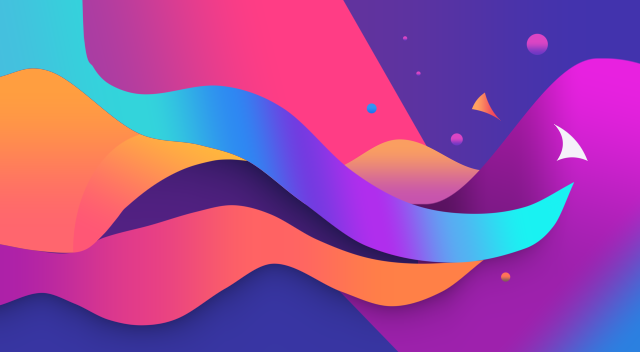
Reproduce this background procedurally as a Shadertoy shader.

```glsl
// Abstract backdrop of flowing paper ribbons, a glowing hill, shards and beads.
// Wavy edges are splines turned into signed distances; layers are painted
// back to front with gradients and soft contact shadows.

const int KNOTS = 12;

// Wavy edges, left to right, in units of the canvas height
const vec2[KNOTS] RIBBON_TOP = vec2[](
  vec2(.23,1.142), vec2(.239,.893), vec2(.265,.81), vec2(.32,.756),
  vec2(.415,.732), vec2(.628,.756), vec2(.806,.692), vec2(.995,.519),
  vec2(1.161,.424), vec2(1.327,.393), vec2(1.493,.412), vec2(1.633,.483));
const vec2[KNOTS] RIBBON_BASE = vec2[](
  vec2(0.,.782), vec2(.095,.806), vec2(.178,.78), vec2(.391,.623),
  vec2(.569,.588), vec2(.704,.543), vec2(.853,.431), vec2(1.043,.301),
  vec2(1.28,.254), vec2(1.493,.294), vec2(1.576,.36), vec2(1.633,.483));
const vec2[KNOTS] WAVE_TOP = vec2[](
  vec2(0.,.306), vec2(.095,.289), vec2(.201,.282), vec2(.296,.325),
  vec2(.427,.36), vec2(.557,.398), vec2(.664,.417), vec2(.77,.391),
  vec2(.9,.32), vec2(1.043,.268), vec2(1.185,.251), vec2(1.375,.261));
const vec2[KNOTS] WAVE_BASE = vec2[](
  vec2(0.,.133), vec2(.118,.168), vec2(.213,.137), vec2(.308,.092),
  vec2(.408,.076), vec2(.509,.097), vec2(.64,.18), vec2(.782,.251),
  vec2(.972,.171), vec2(1.114,.13), vec2(1.256,.171), vec2(1.375,.261));
const vec2[KNOTS] DUNE_BASE = vec2[](
  vec2(0.,.306), vec2(.095,.289), vec2(.201,.282), vec2(.249,.294),
  vec2(.296,.336), vec2(.332,.379), vec2(.355,.408), vec2(.438,.474),
  vec2(.521,.519), vec2(.604,.543), vec2(.652,.547), vec2(.704,.543));

float ramp(float a, float b, float x) { return smoothstep(a, b, x); }

// Approximate signed distance above a spline
float above(vec2 p, vec2 k[KNOTS]) {
  float x = clamp(p.x, k[0].x, k[KNOTS - 1].x);
  int i = 0;
  for (int j = 1; j < KNOTS - 1; j++) if (x > k[j].x) i = j;
  vec2 a = k[i], b = k[i + 1], d = b - a;
  vec2 ta = b - k[max(i - 1, 0)], tb = k[min(i + 2, KNOTS - 1)] - a;
  float t = (x - a.x) / d.x, ma = d.x * ta.y / ta.x, mb = d.x * tb.y / tb.x;
  float c2 = 3. * d.y - 2. * ma - mb, c3 = ma + mb - 2. * d.y;
  float y = a.y + t * (ma + t * (c2 + t * c3));
  float slope = (ma + t * (2. * c2 + 3. * t * c3)) / d.x;
  return (p.y - y) / sqrt(1. + slope * slope);
}

// Smooth coverage where d < 0
float cover(float d) {
  float soft = .7 / iResolution.y;
  return 1. - ramp(-soft, soft, d);
}

float shadow(float d, float size) { return exp(-max(d, 0.) / size); }

// Side of a clockwise triangle, bowed inward by bend
float side(vec2 p, vec2 a, vec2 b, float bend) {
  vec2 e = b - a, q = p - a;
  float t = clamp(dot(q, e) / dot(e, e), 0., 1.);
  return (e.x * q.y - e.y * q.x) / length(e) + 4. * bend * t * (1. - t);
}

float shard(vec2 p, vec2 a, vec2 b, vec2 c, vec3 bend) {
  return max(side(p, a, b, bend.x), max(side(p, b, c, bend.y), side(p, c, a, bend.z)));
}

vec3 ribbonColor(float s) {
  vec3 c = mix(vec3(.27,.75,.87), vec3(.2,.83,.86), ramp(.05, .4, s));
  c = mix(c, vec3(.18,.53,.95), ramp(.45, .73, s));
  c = mix(c, vec3(.45,.23,.88), ramp(.7, .89, s));
  c = mix(c, vec3(.69,.18,.93), ramp(.86, 1.04, s));
  c = mix(c, vec3(.36,.66,.95), ramp(1.05, 1.27, s));
  return mix(c, vec3(.1,.95,.95), ramp(1.22, 1.48, s));
}

void mainImage(out vec4 fragColor, in vec2 fragCoord) {
  vec2 p = fragCoord / iResolution.xy * vec2(1.82, 1.);
  float ribbonTop = above(p, RIBBON_TOP), ribbonBase = above(p, RIBBON_BASE);
  float waveTop = above(p, WAVE_TOP), waveBase = above(p, WAVE_BASE);

  // Indigo sky and slanted pink panel
  vec3 col = mix(vec3(.38,.2,.62), vec3(.26,.2,.68), ramp(1., 1.7, p.x));
  vec3 pink = mix(vec3(.66,.24,.64), vec3(1.,.24,.52), ramp(.02, .62, p.x + .25 * p.y - .4));
  col = mix(col, pink, cover(dot(p - vec2(.976, 1.), vec2(.868, .496))));

  // Peach mound
  float u = (p.x - 1.137) / (p.x < 1.137 ? .22 : .25);
  float mound = .515 + .0445 * (1. + cos(3.1416 * clamp(u, -1., 1.)));
  vec3 peach = mix(vec3(.78,.33,.68), vec3(.98,.62,.38), ramp(.43, .59, p.y));
  col = mix(col, peach, cover(p.y - mound));

  // Magenta hill with a blue corner, beside the indigo ground
  vec3 hill = mix(vec3(.62,.13,.68), vec3(.91,.13,.88), ramp(.2, .85, p.y + .25 * p.x - .4));
  hill = mix(hill, vec3(.17,.5,.88), ramp(1.4, 1.78, p.x - .9 * p.y));
  hill *= 1. - .25 * shadow(-ribbonBase, .04) * (1. - ramp(1.45, 1.66, p.x));
  float slant = dot(p - vec2(.972, .166), vec2(.718, .696));
  vec3 ground = mix(vec3(.22,.21,.64), hill, cover(-slant));
  ground *= 1. - .28 * shadow(-waveBase, .04) * (1. - ramp(1.25, 1.4, p.x));
  float crest = .42 + .414 * ramp(1.21, 1.7, p.x) - 1.5 * pow(max(p.x - 1.72, 0.), 2.);
  col = mix(col, ground, cover((p.y - crest) / 1.4));

  // Dark hollow, then the warm wave
  vec3 hollow = mix(vec3(.33,.13,.52), vec3(.15,.09,.33), shadow(-ribbonBase, .08));
  col = mix(col, hollow, cover(ribbonBase) * cover(-waveBase) * step(p.x, 1.19));
  vec3 wave = mix(vec3(.68,.13,.66), vec3(.9,.24,.53), ramp(0., .45, p.x));
  wave = mix(wave, vec3(1.,.39,.39), ramp(.38, .75, p.x));
  wave = mix(wave, vec3(1.,.5,.28), ramp(.8, 1.12, p.x));
  col = mix(col, wave, cover(waveTop) * cover(-waveBase) * step(p.x, 1.375));

  // Orange dune and its folded front
  vec3 dune = mix(vec3(1.,.4,.43), vec3(1.,.62,.25), ramp(.34, .76, p.y));
  vec3 fold = mix(vec3(1.,.34,.46), vec3(1.,.73,.23), ramp(.45, .95, p.y + .5 * p.x));
  float oval = (length((p - vec2(.45, .29)) / vec2(.242, .336)) - 1.) * .25;
  dune = mix(dune, fold, max(cover(oval), step(.42, p.x)));
  col = mix(col, dune, cover(ribbonBase) * cover(-above(p, DUNE_BASE)));

  // Ribbon
  float ribbon = cover(ribbonTop) * cover(-ribbonBase) * step(p.x, 1.633);
  col = mix(col, ribbonColor(p.x + .2 * p.y - .1), ribbon);

  // Shards
  float white = shard(p, vec2(1.576,.647), vec2(1.671,.543), vec2(1.583,.543), vec3(-.014,.01,.021));
  col = mix(col, vec3(.96,.95,.98), cover(white));
  float ember = shard(p, vec2(1.379,.737), vec2(1.422,.659), vec2(1.342,.69), vec3(.006,.005,-.005));
  col = mix(col, mix(vec3(1.,.64,.38), vec3(.95,.28,.36), ramp(1.35, 1.41, p.x)), cover(ember));

  // Beads: centre and radius
  vec3 beads[6] = vec3[](vec3(1.528,.874,.03), vec3(1.299,.604,.017), vec3(1.152,.891,.006),
    vec3(1.19,.791,.006), vec3(1.057,.692,.014), vec3(1.438,.213,.013));
  for (int i = 0; i < 6; i++) {
    vec2 q = (p - beads[i].xy) / beads[i].z;
    vec3 tint = i < 4 ? vec3(.86,.27,.77) : i < 5 ? vec3(.2,.58,.95) : vec3(1.,.45,.35);
    tint *= mix(vec3(.5,.8,1.), vec3(1.), ramp(-1., .3, q.y));
    col = mix(col, tint, cover((length(q) - 1.) * beads[i].z));
  }
  fragColor = vec4(col, 1.);
}
```
